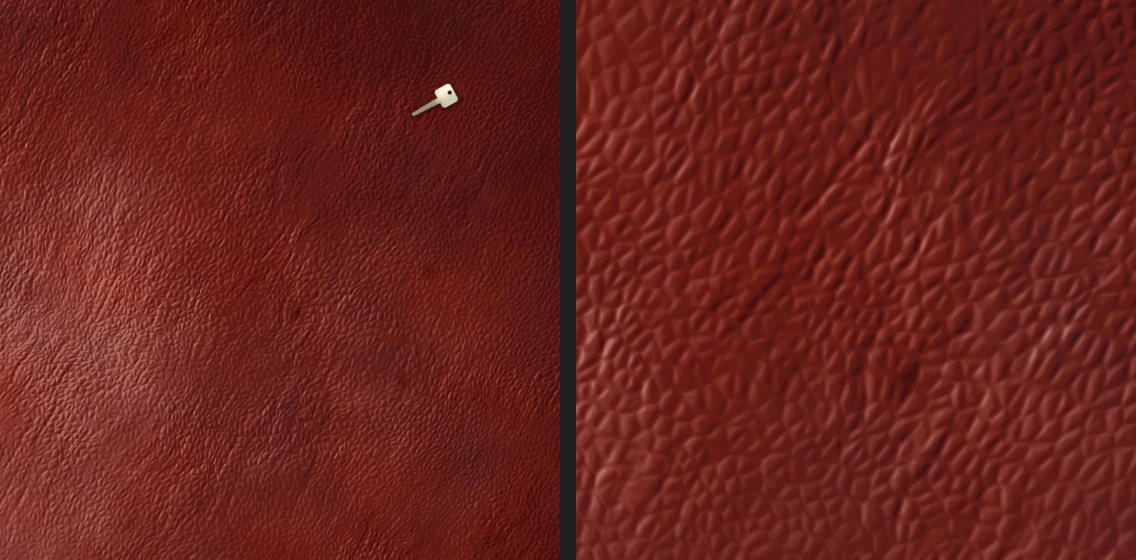
Left: the whole. Right: its middle third, enlarged.
This texture is drawn by a Shadertoy shader. Its source:

```glsl
// Worn red leather with a small pale key lying on it.
// Stretched Voronoi pebbles and wavy creases form a height field, lit from the
// upper left; the resulting tone plus broad stains picks a colour from a ramp.

vec2 hash2(vec2 p) {
    vec3 a = fract(p.xyx * vec3(0.1031, 0.1030, 0.0973));
    a += dot(a, a.yzx + 33.33);
    return fract((a.xx + a.yz) * a.zy);
}

float noise(vec2 p) {
    vec2 i = floor(p), f = fract(p);
    f = f * f * (3.0 - 2.0 * f);
    return mix(mix(hash2(i).x, hash2(i + vec2(1, 0)).x, f.x),
               mix(hash2(i + vec2(0, 1)).x, hash2(i + vec2(1, 1)).x, f.x), f.y);
}

float fbm(vec2 p) {
    float sum = 0.0, weight = 0.5;
    for (int i = 0; i < 4; i++) {
        sum += weight * noise(p);
        p = mat2(1.6, 1.2, -1.2, 1.6) * p + 7.3;
        weight *= 0.5;
    }
    return sum / 0.9375;
}

// Gap between the nearest two cell centres: zero in the grooves
float pebbles(vec2 p) {
    vec2 cell = floor(p), f = fract(p);
    float near = 8.0, second = 8.0;
    for (int y = -1; y <= 1; y++)
    for (int x = -1; x <= 1; x++) {
        vec2 g = vec2(x, y);
        float d = length(g + 0.1 + 0.8 * hash2(cell + g + 40.0) - f);
        second = min(second, max(near, d));
        near = min(near, d);
    }
    return smoothstep(-0.1, 0.75, second - near);
}

// Folds that follow the zero line of stretched noise
float folds(vec2 p) {
    return smoothstep(0.0, 0.55, abs(2.0 * noise(p) - 1.0));
}

float leatherHeight(vec2 p) {
    // Bend the grain, then align x with the rising creases
    vec2 start = p;
    p += 0.06 * vec2(noise(p * 4.0 + 3.0), noise(p * 4.0 + 19.0));
    p += 0.010 * vec2(noise(p * 24.0), noise(p * 24.0 + 31.0));
    vec2 q = mat2(0.5, -0.866, 0.866, 0.5) * p + 3.0;
    float creased = smoothstep(0.3, 0.7, fbm(start * 6.0 + 11.0) + 0.2 * (0.5 - start.x));
    float height = 0.85 * pebbles(q * vec2(70.0, 106.0));
    height += (0.3 + 0.5 * creased) * folds(q * vec2(27.0, 62.0));
    height += 0.6 * creased * folds(q * vec2(14.0, 42.0) + 17.0);
    return height + 0.5 * noise(q * vec2(60.0, 115.0));
}

vec3 leatherRamp(float t) {
    vec3 c = mix(vec3(0.27, 0.06, 0.055), vec3(0.36, 0.10, 0.09), clamp((t + 1.7) / 0.9, 0.0, 1.0));
    c = mix(c, vec3(0.40, 0.11, 0.08), clamp((t + 0.8) / 0.7, 0.0, 1.0));
    c = mix(c, vec3(0.47, 0.17, 0.14), clamp((t + 0.1) / 0.7, 0.0, 1.0));
    c = mix(c, vec3(0.55, 0.25, 0.22), clamp((t - 0.6) / 0.8, 0.0, 1.0));
    return mix(c, vec3(0.68, 0.42, 0.37), clamp((t - 1.4) / 0.9, 0.0, 1.0));
}

float roundBox(vec2 p, vec2 halfSize, float radius) {
    vec2 d = abs(p) - halfSize + radius;
    return length(max(d, 0.0)) + min(max(d.x, d.y), 0.0) - radius;
}

float keyDistance(vec2 p) {
    float head = roundBox(p, vec2(0.016, 0.018), 0.006);
    float teeth = 0.0015 * abs(fract(p.x * 90.0) - 0.5) * step(p.y, 0.0);
    float blade = roundBox(p + vec2(0.039, 0.001), vec2(0.031, 0.0045 + 0.04 * (p.x + 0.04)), 0.002);
    return max(min(head, blade + teeth), 0.0035 - length(p - vec2(0.008, 0.002)));
}

void mainImage(out vec4 fragColor, in vec2 fragCoord) {
    vec2 p = fragCoord / iResolution.y;
    float pixel = 1.0 / iResolution.y;

    // Slope towards the light
    vec2 toLight = vec2(-0.86, 0.51);
    float slope = leatherHeight(p - 0.0016 * toLight) - leatherHeight(p + 0.0016 * toLight);

    // Broad light, stains and dark upper corners
    float tone = 1.25 * (0.5 - p.x) + 0.65 * (0.5 - p.y);
    tone += 2.0 * (fbm(p * 4.5 + 5.0) - 0.5) + 0.7 * (fbm(p * 17.0) - 0.5);
    tone += 0.5 * exp(-dot(p - vec2(0.2, 0.25), p - vec2(0.2, 0.25)) / 0.07);
    tone += 0.15 - 1.0 * smoothstep(0.45, 0.8, length(p - vec2(0.4, 0.36)));
    for (int i = 0; i < 3; i++) {
        vec2 spot = 0.15 + 0.7 * hash2(vec2(i, 9));
        tone -= 1.1 * exp(-dot(p - spot, p - spot) / 0.00012);
    }
    tone += 1.4 * slope * (0.65 + 0.8 * noise(p * 9.0 + 8.0));
    vec3 color = leatherRamp(tone);

    // Patches of warmer and cooler dye
    color += (fbm(p * 6.0 + 27.0) - 0.5) * vec3(0.08, -0.02, -0.05);

    // Key with a soft shadow
    vec2 k = mat2(0.876, -0.482, 0.482, 0.876) * (p - vec2(0.797, 0.829));
    float shadow = smoothstep(0.008, -0.002, keyDistance(k + vec2(-0.001, 0.003)));
    color *= 1.0 - 0.35 * shadow;
    vec3 keyColor = mix(vec3(0.62, 0.57, 0.45), vec3(0.90, 0.87, 0.77), smoothstep(-0.03, -0.005, k.x));
    keyColor *= 0.9 + 0.2 * smoothstep(-0.01, 0.01, k.y);
    color = mix(color, keyColor, smoothstep(pixel, -pixel, keyDistance(k)));

    fragColor = vec4(color, 1.0);
}
```
